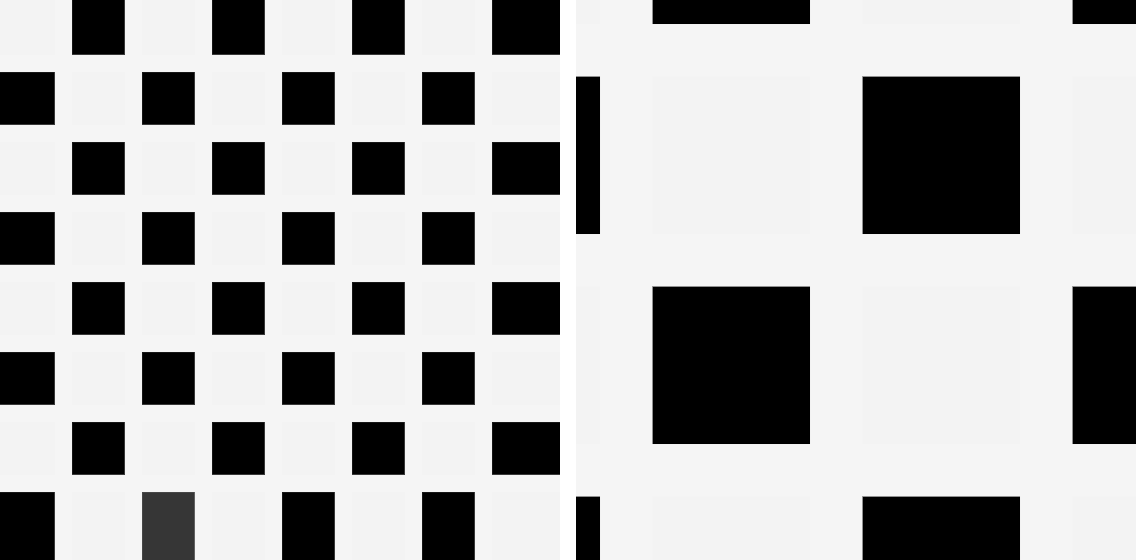
Left, the full canvas; right, a detail of the centre.
Reproduce this pattern procedurally as a Shadertoy shader.

```glsl
// Signed distance to an axis-aligned box
float boxDistance(vec2 p, vec2 halfSize) {
    vec2 d = abs(p) - halfSize;
    return length(max(d, 0.0)) + min(max(d.x, d.y), 0.0);
}

void mainImage(out vec4 fragColor, in vec2 fragCoord) {
    // Eight cells each way, rows counted from the top
    vec2 grid = 8.0 * fragCoord / iResolution.xy;
    grid.y = 8.0 - grid.y;
    float pixel = 8.0 / min(iResolution.x, iResolution.y);

    // Clamping stretches the outer tiles to the canvas border
    grid = clamp(grid, 0.40625, 7.40625);
    vec2 cell = floor(grid);

    // Square tile, offset within its cell to leave a gap
    float tileDistance = boxDistance(fract(grid) - 0.40625, vec2(0.375));
    float coverage = 1.0 - smoothstep(-0.5 * pixel, 0.5 * pixel, tileDistance);

    // Alternate light and black tiles, with one faded tile in the bottom row
    float isDark = mod(cell.x + cell.y, 2.0);
    float isFaded = float(cell == vec2(2.0, 7.0));
    float tileShade = mix(0.952, 0.21 * isFaded, isDark);

    fragColor = vec4(vec3(mix(0.961, tileShade, coverage)), 1.0);
}
```
